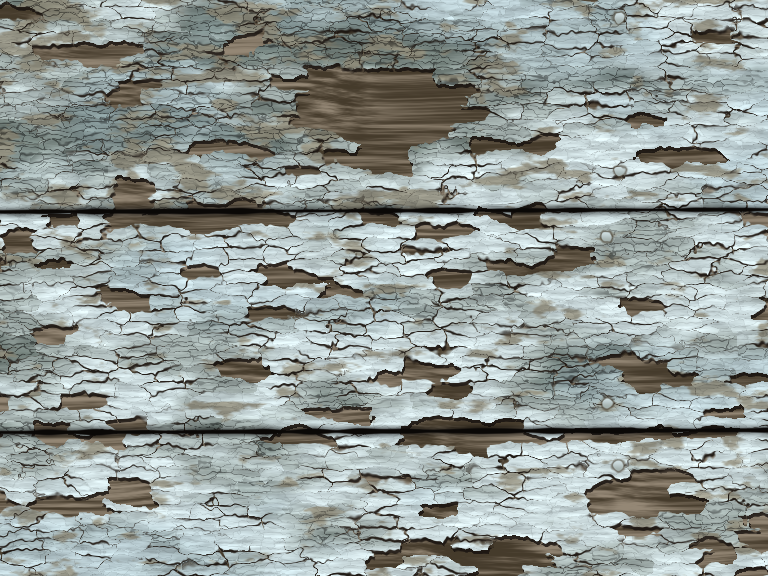
Write a Shadertoy shader that draws this texture.

```glsl
const float PITCH = 0.383;      // board height
const float FIRST_GAP = 0.251;  // height of the lower gap
const vec2 FLAKE_SIZE = vec2(0.064, 0.021);
const vec3 PAINT_LIGHT = vec3(0.80, 0.86, 0.87);
const vec3 PAINT_MID = vec3(0.64, 0.69, 0.68);
const vec3 PAINT_GRIMY = vec3(0.43, 0.48, 0.46);
const vec3 PAINT_BLUE = vec3(0.62, 0.72, 0.76);
const vec3 STAIN = vec3(0.53, 0.51, 0.44);
const vec3 WOOD_LIGHT = vec3(0.58, 0.53, 0.46);
const vec3 WOOD_DARK = vec3(0.27, 0.23, 0.17);
const vec3 SHADOW = vec3(0.08, 0.06, 0.05);

struct Flake { vec2 centre; float id; float edge; };

float hash(vec2 p) {
    vec3 q = fract(p.xyx * vec3(0.1031, 0.1030, 0.0973));
    q += dot(q, q.yzx + 33.33);
    return fract((q.x + q.y) * q.z);
}

float noise(vec2 p) {
    vec2 i = floor(p), f = fract(p);
    f = f * f * (3.0 - 2.0 * f);
    return mix(mix(hash(i), hash(i + vec2(1, 0)), f.x),
               mix(hash(i + vec2(0, 1)), hash(i + vec2(1, 1)), f.x), f.y);
}

float fbm(vec2 p) {
    float sum = 0.0, amp = 0.533;
    for (int i = 0; i < 4; i++) {
        sum += amp * noise(p);
        p = p * 2.03 + 17.3;
        amp *= 0.5;
    }
    return sum;
}

vec2 ragged(vec2 p) {
    vec2 coarse = vec2(noise(p * 34.0), noise(p * vec2(34, 46) + 50.0)) - 0.5;
    vec2 fine = vec2(noise(p * 120.0 + 9.0), noise(p * 130.0 + 80.0)) - 0.5;
    return p + coarse * vec2(0.022, 0.011) + fine * vec2(0.015, 0.005);
}

// Cellular flakes with squarish outlines; edge is in canvas units
Flake findFlake(vec2 p, vec2 size) {
    vec2 q = p / size, cell = floor(q), nearest = vec2(0), second = vec2(0);
    float d1 = 9.0, d2 = 9.0, id = 0.0;
    for (int y = -1; y <= 1; y++)
    for (int x = -1; x <= 1; x++) {
        vec2 c = cell + vec2(x, y);
        vec2 site = c + 0.1 + 0.8 * vec2(hash(c), hash(c + 37.7));
        vec2 r = (site - q) * (site - q);
        float d = sqrt(sqrt(dot(r, r)));
        if (d < d1) {
            d2 = d1; second = nearest;
            d1 = d; nearest = site; id = hash(c + 91.3);
        } else if (d < d2) { d2 = d; second = site; }
    }
    vec2 across = abs(normalize(second - nearest));
    float scale = mix(size.y, size.x, across.x * across.x);
    return Flake(nearest * size, id, 0.5 * (d2 - d1) * scale);
}

// Likelihood that paint is lost
float wear(vec2 p) {
    float v = (p.y - FIRST_GAP) / PITCH;
    float patches = fbm(p * vec2(9.0, 24.0) + 4.0);
    float topStrip = smoothstep(0.91, 0.98, fract(v)) * step(v, 1.5);
    float lowBoard = 1.0 - step(0.0, v);
    float bigPatch = smoothstep(1.1, 0.7, length((p - vec2(0.665, 0.815)) / vec2(0.18, 0.07)));
    return patches + 0.2 * topStrip + 0.04 * lowBoard + 0.55 * bigPatch;
}

float coverage(Flake flake, vec2 p, float px) {
    float lost = wear(flake.centre) + 0.24 * (flake.id - 0.5);
    float crack = mix(-0.0028, 0.0011, noise(p * vec2(18, 30)));
    return step(lost, 0.7) * smoothstep(crack, crack + 1.5 * px, flake.edge);
}

vec3 woodColour(vec2 p) {
    float grain = fbm(p * vec2(7, 160) + 3.0 * noise(p * 6.0));
    return mix(WOOD_DARK, WOOD_LIGHT, smoothstep(0.2, 0.85, grain + 0.35 * (noise(p * 5.0) - 0.5)));
}

vec3 paintColour(vec2 p, Flake flake, float board) {
    float topLeft = step(0.5, board) * (1.0 - smoothstep(0.5, 1.1, p.x));
    float grime = fbm(p * vec2(5, 13) + 31.0) + 0.22 * topLeft - 0.06 + 0.2 * (flake.id - 0.5);
    vec3 col = mix(PAINT_LIGHT, PAINT_MID, smoothstep(0.36, 0.6, grime));
    col = mix(col, PAINT_GRIMY, smoothstep(0.6, 0.82, grime));
    col = mix(col, PAINT_BLUE, 0.4 * smoothstep(0.5, 0.75, fbm(p * vec2(3, 6) + 70.0)));
    float stain = fbm(p * vec2(18, 44) + 12.0) + 0.13 * topLeft;
    col = mix(col, STAIN, 0.8 * smoothstep(0.62, 0.76, stain));
    // Curled lower edges, fine ridges and secondary flakes
    float curl = clamp((flake.centre.y - p.y) / FLAKE_SIZE.y, -0.6, 0.6);
    float ridges = fbm(p * vec2(28, 190)) - 0.5;
    Flake chip = findFlake(ragged(p + 5.0), FLAKE_SIZE * vec2(0.6, 0.5));
    float seam = 1.0 - smoothstep(0.0, 0.0018, chip.edge);
    col *= 1.02 + 0.1 * curl + 0.32 * ridges + 0.1 * (chip.id - 0.5);
    return col * (1.0 - seam * (0.08 + 0.36 * smoothstep(0.45, 0.7, grime)));
}

vec3 addNail(vec3 col, vec2 p, vec2 centre, float px) {
    float d = length(p - centre) + 0.004 * (noise(p * 150.0) - 0.5);
    col = mix(col, WOOD_DARK, 0.8 * smoothstep(0.013 + px, 0.010 - px, d));
    vec3 head = mix(PAINT_MID, PAINT_LIGHT, smoothstep(-0.008, 0.008, p.y - centre.y));
    return mix(col, head, smoothstep(0.009 + px, 0.009 - px, d));
}

void mainImage(out vec4 fragColor, in vec2 fragCoord) {
    float px = 1.0 / iResolution.y;
    vec2 p = fragCoord * px;
    float v = (p.y - FIRST_GAP - 0.003 * (p.x - 0.6)) / PITCH;
    float board = floor(v);
    vec2 q = ragged(p), above = ragged(p + vec2(-0.002, 0.006));
    Flake flake = findFlake(q, FLAKE_SIZE);
    float paint = coverage(flake, q, px);
    float shade = coverage(findFlake(above, FLAKE_SIZE), above, px);

    // Bare wood, cast shadow, then paint
    vec3 col = mix(woodColour(p), SHADOW, 0.8 * shade);
    col = mix(col, paintColour(p, flake, board), paint);

    for (int i = 0; i < 2; i++) {
        float height = 0.18 + 0.66 * float(i) + 0.1 * (hash(vec2(board, i)) - 0.5);
        float x = 1.065 + 0.03 * (hash(vec2(i, board + 8.0)) - 0.5);
        col = addNail(col, p, vec2(x, FIRST_GAP + (board + height) * PITCH), px);
    }

    // Gaps between boards
    float gap = abs(v - floor(v + 0.5)) * PITCH + 0.004 * (noise(p * vec2(24, 3)) - 0.5);
    col *= 1.0 - 0.4 * smoothstep(0.014, 0.003, gap);
    col = mix(col, SHADOW * 0.5, smoothstep(0.0038 + px, 0.0038 - px, gap));
    fragColor = vec4(clamp(col, 0.0, 1.0), 1.0);
}
```
